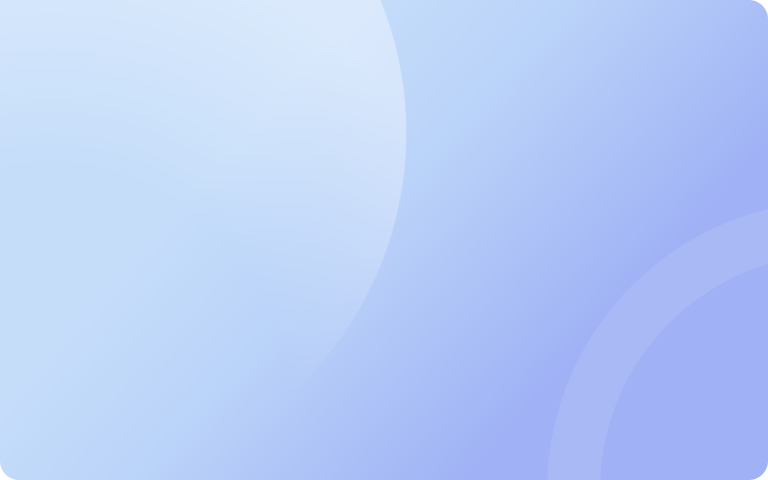
Give the GLSL for this background, as a WebGL 1 fragment shader.

```glsl
precision highp float;
// Soft blue diagonal gradient with a large glowing disc, a pale corner ring and rounded corners.

uniform vec2 u_resolution;

// Lengths are in canvas heights, origin at the lower left.
#define DISC_CENTER vec2(0.110, 0.723)
#define DISC_RADIUS 0.7365
#define GLOW_CENTER vec2(0.104, 0.167)
#define GLOW_RANGE vec2(0.49, 0.958)
#define GLOW_ALPHA 0.36
#define RING_CENTER vec2(1.742, -0.021)
#define RING_RADIUS 0.547
#define RING_HALF_WIDTH 0.055
#define RING_ALPHA 0.09
#define CORNER_RADIUS 0.04

const vec3 WHITE = vec3(1.0);
const vec3 SKY = vec3(0.775, 0.868, 0.980);
const vec3 POWDER = vec3(0.728, 0.825, 0.975);
const vec3 PERIWINKLE = vec3(0.627, 0.698, 0.961);

// Antialiased coverage of a signed distance, one pixel wide.
float coverage(float dist) {
  return clamp(0.5 - dist * u_resolution.y, 0.0, 1.0);
}

float ramp(float start, float end, float x) {
  return clamp((x - start) / (end - start), 0.0, 1.0);
}

// Diagonal gradient running from the upper left to the lower right.
vec3 backdrop(vec2 p) {
  float t = dot(vec2(p.x, 1.0 - p.y), vec2(0.74, 0.67));
  vec3 color = mix(SKY, POWDER, ramp(0.5625, 0.896, t));
  return mix(color, PERIWINKLE, ramp(0.896, 1.379, t));
}

// Rounded rectangle whose upper left corner stays square.
float panelDistance(vec2 p, vec2 size) {
  vec2 q = p - 0.5 * size;
  float radius = (q.x < 0.0 && q.y > 0.0) ? 0.0 : CORNER_RADIUS;
  vec2 d = abs(q) - 0.5 * size + radius;
  return length(max(d, 0.0)) + min(max(d.x, d.y), 0.0) - radius;
}

void main() {
  vec2 p = gl_FragCoord.xy / u_resolution.y;
  vec2 size = u_resolution / u_resolution.y;
  vec3 color = backdrop(p);

  // Disc, transparent near its lower left and brighter towards the rim
  float disc = coverage(length(p - DISC_CENTER) - DISC_RADIUS);
  float glow = ramp(GLOW_RANGE.x, GLOW_RANGE.y, length(p - GLOW_CENTER));
  color = mix(color, WHITE, disc * glow * GLOW_ALPHA);

  // Ring in the lower right
  float ringDistance = abs(length(p - RING_CENTER) - RING_RADIUS);
  color = mix(color, WHITE, coverage(ringDistance - RING_HALF_WIDTH) * RING_ALPHA);

  // White outside the rounded panel
  color = mix(WHITE, color, coverage(panelDistance(p, size)));
  gl_FragColor = vec4(color, 1.0);
}
```
